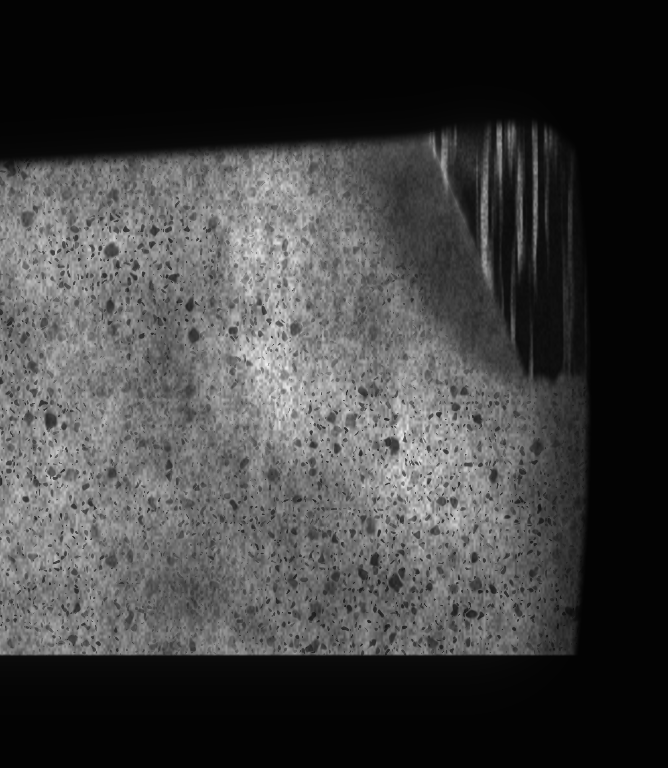
Give the GLSL for this texture, as a WebGL 2 fragment shader.

```glsl
#version 300 es
precision highp float;
// A worn grey metal plate under raking light, fading into a black surround.
// Soft blobs set the broad light, value noise the vertical grain, hashed cells
// the dark pits; a shaded wedge and a streaked corner cover the upper right.

#define BASE_TONE 0.455
#define BLACK_TONE 0.010
#define WEDGE_TONE 0.215
#define GRAIN_GAIN 0.62
#define MOTTLE_GAIN 0.50
#define PIT_DEPTH 0.52
#define PLATE_BOTTOM 0.147
#define CORNER_BOTTOM 0.505

uniform vec2 u_resolution;
out vec4 fragColor;

float hash(vec2 p) {
    vec3 q = fract(vec3(p.xyx) * 0.1031);
    q += dot(q, q.yzx + 33.33);
    return fract((q.x + q.y) * q.z);
}

float noise(vec2 p) {
    vec2 i = floor(p), f = fract(p);
    f = f * f * (3.0 - 2.0 * f);
    return mix(mix(hash(i), hash(i + vec2(1, 0)), f.x),
               mix(hash(i + vec2(0, 1)), hash(i + vec2(1, 1)), f.x), f.y);
}

float fbm(vec2 p) {
    float sum = 0.0, gain = 0.5;
    for (int i = 0; i < 4; i++) {
        sum += gain * noise(p);
        p = p * 2.03 + 17.3;
        gain *= 0.5;
    }
    return sum / 0.9375;
}

float blob(vec2 p, vec2 centre, vec2 radius) {
    vec2 q = (p - centre) / radius;
    return exp(-dot(q, q));
}

float band(vec2 p, vec2 a, vec2 b, float width) {
    vec2 ab = b - a;
    float t = clamp(dot(p - a, ab) / dot(ab, ab), 0.0, 1.0);
    float d = length(p - a - t * ab) / width;
    return exp(-d * d);
}

// Broad patches of light and shade on the plate
float plateLight(vec2 p) {
    vec2 q = p + 0.045 * (vec2(fbm(p * 14.0), fbm(p * 14.0 + 50.0)) - 0.5);
    float light = BASE_TONE;
    light += 0.21 * band(q, vec2(0.345, 0.75), vec2(0.365, 0.50), 0.065);
    light += 0.10 * band(q, vec2(0.37, 0.48), vec2(0.52, 0.42), 0.065);
    light += 0.20 * blob(q, vec2(0.56, 0.38), vec2(0.085, 0.11));
    light += 0.11 * blob(q, vec2(0.05, 0.42), vec2(0.16, 0.25));
    light += 0.08 * blob(q, vec2(0.12, 0.69), vec2(0.15, 0.08));
    light -= 0.07 * blob(q, vec2(0.24, 0.54), vec2(0.05, 0.12));
    light -= 0.11 * blob(q, vec2(0.22, 0.23), vec2(0.055, 0.06));
    light -= 0.07 * blob(q, vec2(0.02, 0.55), vec2(0.04, 0.06));
    light -= 0.06 * blob(q, vec2(0.42, 0.23), vec2(0.15, 0.06));
    return light - 0.10 * smoothstep(0.73, 0.83, p.y);
}

// Scattered dark pits, one candidate per cell on each scale
float pits(vec2 p) {
    float cover = 0.0, scale = 38.0;
    vec2 warped = p + 0.007 * (vec2(noise(p * 130.0), noise(p * 130.0 + 9.0)) - 0.5);
    for (int i = 0; i < 4; i++) {
        vec2 g = warped * vec2(scale, scale * 0.72) + float(i) * 31.7;
        vec2 id = floor(g);
        vec2 centre = 0.35 + 0.3 * vec2(hash(id), hash(id + 71.0));
        float size = hash(id + 143.0);
        float radius = mix(0.08, 0.33, size * size);
        float present = step(0.52, hash(id + 211.0)) * (0.45 + 0.55 * hash(id + 307.0));
        float spot = 1.0 - smoothstep(radius * 0.6, radius + 0.06, length(fract(g) - centre));
        cover = max(cover, spot * present);
        scale *= 1.55;
    }
    return cover;
}

void main() {
    vec2 p = gl_FragCoord.xy / u_resolution.y;

    // Plate outline with a blurred top and a crisp bottom
    float over = max(p.x - 0.68, 0.0);
    float top = 0.788 + 0.064 * p.x + 0.010 * smoothstep(0.52, 0.62, p.x) - 8.0 * over * over;
    float right = 0.768 - 0.16 * (p.y - 0.48) * (p.y - 0.48);
    float plate = smoothstep(PLATE_BOTTOM - 0.002, PLATE_BOTTOM + 0.002, p.y)
        * (1.0 - smoothstep(top - 0.016, top + 0.008, p.y))
        * (1.0 - smoothstep(right - 0.010, right + 0.004, p.x));

    // Worn surface: mottling, stretched grain and pits
    float grain = 0.6 * noise(p * vec2(390.0, 240.0)) + 0.4 * noise(p * vec2(190.0, 95.0) + 7.0) - 0.5;
    float mottle = fbm(p * vec2(42.0, 22.0)) - 0.5;
    float pitting = pits(p) * (0.55 + 0.75 * smoothstep(0.35, 0.65, fbm(p * 9.0 + 4.0)));
    float tone = plateLight(p) * (1.0 + GRAIN_GAIN * grain + MOTTLE_GAIN * mottle);
    tone *= 1.0 - PIT_DEPTH * pitting;
    tone *= mix(1.0, 0.36, smoothstep(0.63, 0.765, p.x));

    // Shaded wedge with a curved, ragged left side
    float drop = max(0.815 - p.y, 0.0);
    float wedgeSide = p.x - 0.485 - 1.75 * drop * drop + 0.04 * mottle;
    float wedge = smoothstep(-0.045, 0.025, wedgeSide) * smoothstep(0.47, 0.53, p.y + 0.04 * mottle);
    float wedgeTone = WEDGE_TONE * (1.0 + 0.5 * grain + 0.6 * mottle) + 0.07 * smoothstep(0.76, 0.81, p.y);
    tone = mix(tone, wedgeTone, 0.94 * wedge);

    // Streaked corner beyond the slanting scratch
    float slant = p.x - 0.555 - 0.42 * drop;
    float ragged = CORNER_BOTTOM + 0.035 * (noise(vec2(p.x * 75.0, 3.0)) - 0.5) - 0.25 * (p.x - 0.70);
    float corner = smoothstep(-0.004, 0.010, slant + 0.012 * mottle) * smoothstep(ragged - 0.008, ragged + 0.012, p.y);
    float streak = noise(vec2(p.x * 135.0 + 1.2 * p.y, p.y * 7.0)) * (0.45 + 0.8 * noise(p * vec2(290.0, 18.0)));
    float streakTone = 0.055 + 0.46 * smoothstep(0.25, 0.95, streak) * (1.0 - 0.75 * smoothstep(0.68, 0.75, p.x));
    streakTone += 0.17 * blob(p, vec2(0.60, 0.79), vec2(0.06, 0.04)) * (0.6 + mottle);
    tone = mix(tone, streakTone * (1.0 + 0.6 * grain), corner);
    float scratch = exp(-abs(slant - 0.006) / 0.006) * smoothstep(0.55, 0.75, p.y) * step(p.y, top);
    tone += 0.20 * scratch * (0.5 + noise(p * vec2(150.0, 60.0)));

    // Black surround with faint spill below and above the plate
    float spill = 0.035 * exp(-abs(p.y - PLATE_BOTTOM) / 0.035) + 0.03 * exp(-abs(p.y - top) / 0.025);
    float surround = BLACK_TONE + spill * (1.0 - smoothstep(0.60, 0.78, p.x));
    fragColor = vec4(vec3(clamp(mix(surround, tone, plate), 0.0, 1.0)), 1.0);
}
```
